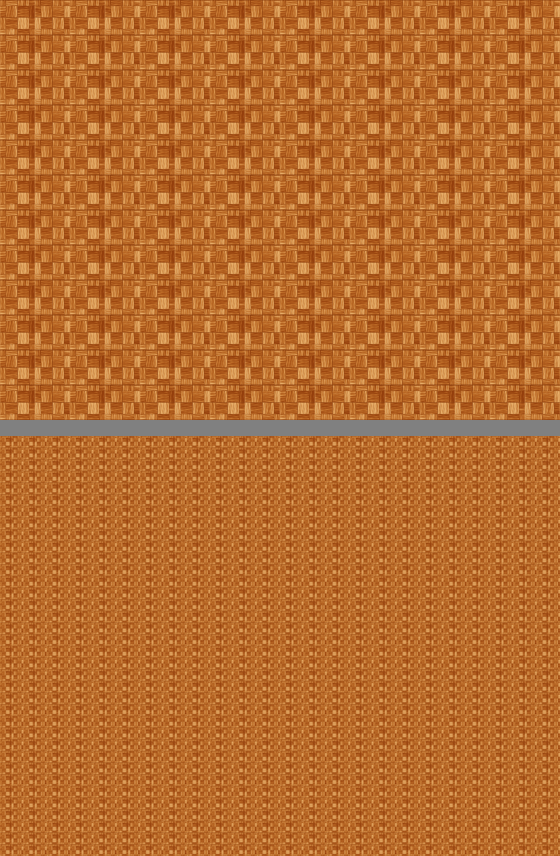
Top, the tile; bottom, the same tile 3 across and 3 down.
A WebGL 2 fragment shader for this texture:

```glsl
#version 300 es
precision highp float;

uniform vec2 u_resolution;
out vec4 outColor;

const vec2 PANELS = vec2(16.0, 12.0);   // panels over the canvas, two kinds alternate
const float BLOCKS = 3.0;               // blocks across a panel, outer ones cut in half
const float STRIPS = 4.0;               // wooden strips in one block
const float JOINT_WIDTH = 0.05;         // widths in units of one block
const float SEAM_WIDTH = 0.08;
const float STRIP_DEPTH = 0.22;
const float BLOCK_DEPTH = 0.35;
const float SEAM_DEPTH = 0.60;
const float RIM_DEPTH = 0.35;
const float STRIP_VARIATION = 0.42;
const float GRAIN = 0.13;
const float FLECKS = 0.35;
const int SAMPLES = 2;                  // samples per pixel side

const vec3 DARK_WOOD = vec3(0.59, 0.25, 0.05);
const vec3 MID_WOOD = vec3(0.76, 0.44, 0.16);
const vec3 LIGHT_WOOD = vec3(0.91, 0.69, 0.42);
const vec3 JOINT_COLOR = vec3(0.49, 0.20, 0.04);

// Mean tone of each block: four rows of each panel kind, lower row first
const vec4 TONES[8] = vec4[8](
  vec4(0.62, 0.70, 0.42, 0.56), vec4(0.58, 0.28, 0.80, 0.40),
  vec4(0.42, 0.56, 0.16, 0.14), vec4(0.48, 0.54, 0.50, 0.38),
  vec4(0.66, 0.72, 0.46, 0.62), vec4(0.76, 0.24, 0.64, 0.14),
  vec4(0.32, 0.62, 0.30, 0.96), vec4(0.46, 0.42, 0.54, 0.44));

float hash(vec2 p) {
  return fract(sin(dot(p, vec2(127.1, 311.7))) * 43758.5);
}

// Distance to the nearest scattered point
float cellular(vec2 p) {
  vec2 cell = floor(p);
  float nearest = 2.0;
  for (int y = -1; y <= 1; y++) {
    for (int x = -1; x <= 1; x++) {
      vec2 id = cell + vec2(x, y);
      vec2 point = id + vec2(hash(id), hash(id + 37.0));
      nearest = min(nearest, distance(p, point));
    }
  }
  return nearest;
}

float line(float d, float width) {
  return 1.0 - smoothstep(0.25 * width, width, d);
}

float edgeDistance(float x) {
  return 0.5 - abs(fract(x) - 0.5);
}

vec3 woodColor(float tone) {
  vec3 lower = mix(DARK_WOOD, MID_WOOD, clamp(tone * 2.0, 0.0, 1.0));
  return mix(lower, LIGHT_WOOD, clamp(tone * 2.0 - 1.0, 0.0, 1.0));
}

vec3 parquet(vec2 uv) {
  vec2 panel = fract(uv) * PANELS;
  float kind = mod(floor(panel.x), 2.0);

  // The block grid is shifted by half, so panel borders cut blocks
  vec2 grid = fract(panel) * BLOCKS + 0.5;
  vec2 block = floor(grid);
  vec2 local = fract(grid);

  // Blocks alternate between upright and level strips
  bool upright = mod(block.x + block.y, 2.0) > 0.5;
  float across = upright ? local.x : local.y;
  float along = upright ? local.y : local.x;
  float strip = floor(across * STRIPS);
  float seed = hash(block + vec2(kind * 4.0, strip * 9.0));

  // Wavy fibres and stretched flecks
  float fibres = sin(across * 33.0 + 1.8 * sin(along * 4.0 + seed * 6.3) + seed * 20.0);
  fibres += 0.7 * sin(across * 57.0 + along * 5.0 + seed * 31.0);
  float flecks = cellular(vec2(along * 3.0, across * 8.0) + seed * 60.0) - 0.45;

  float tone = TONES[int(kind * 4.0 + block.y)][int(block.x)];
  tone += STRIP_VARIATION * (seed - 0.5) + GRAIN * fibres + FLECKS * flecks;
  vec3 color = woodColor(tone);

  // Joints between strips and blocks
  float stripEdge = edgeDistance(across * STRIPS) / STRIPS;
  float blockEdge = min(edgeDistance(grid.x), edgeDistance(grid.y));
  color = mix(color, JOINT_COLOR, STRIP_DEPTH * line(stripEdge, JOINT_WIDTH));
  color = mix(color, JOINT_COLOR, BLOCK_DEPTH * line(blockEdge, JOINT_WIDTH));

  // Panel seams: pale upright rims and dark level gaps
  vec2 seam = vec2(edgeDistance(panel.x), edgeDistance(panel.y)) * BLOCKS;
  color = mix(color, LIGHT_WOOD, RIM_DEPTH * line(seam.x, SEAM_WIDTH));
  return mix(color, JOINT_COLOR, SEAM_DEPTH * line(seam.y, SEAM_WIDTH));
}

void main() {
  vec3 total = vec3(0.0);
  for (int y = 0; y < SAMPLES; y++) {
    for (int x = 0; x < SAMPLES; x++) {
      vec2 offset = (vec2(x, y) + 0.5) / float(SAMPLES) - 0.5;
      total += parquet((gl_FragCoord.xy + offset) / u_resolution);
    }
  }
  outColor = vec4(total / float(SAMPLES * SAMPLES), 1.0);
}
```
